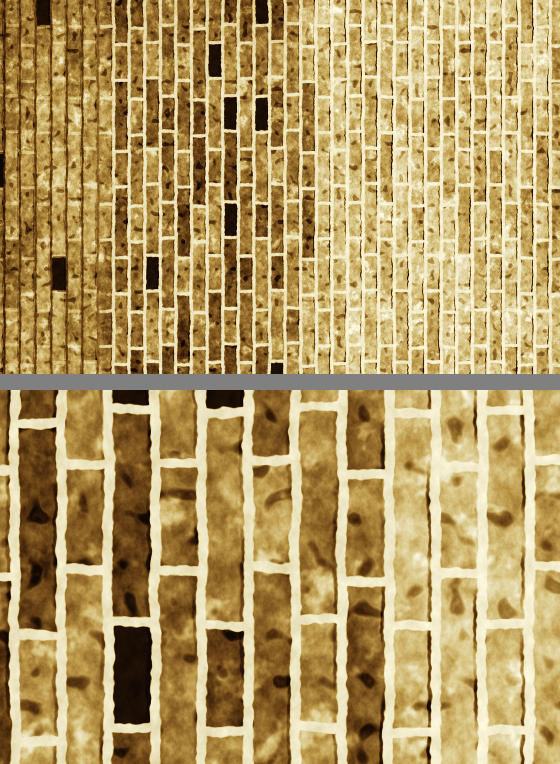
Top: the whole. Bottom: its middle third, enlarged.
A Shadertoy shader for this texture:

```glsl
// Worn brick wall turned on its side: narrow columns of alternating long and
// short bricks, half-shifted per column, in sepia tones. One tone value is built
// from wash, per-brick shade, grain and mortar, then sent through a colour ramp.

float hash(vec2 p) {
    vec3 a = fract(p.xyx * vec3(0.1031, 0.103, 0.0973));
    a += dot(a, a.yzx + 33.33);
    return fract((a.x + a.y) * a.z);
}

vec2 gradient(vec2 cell) {
    float angle = 6.2832 * hash(cell);
    return vec2(cos(angle), sin(angle));
}

// Gradient noise, roughly -1 to 1
float noise(vec2 p) {
    vec2 i = floor(p), f = p - i;
    vec2 u = f * f * f * (f * (f * 6.0 - 15.0) + 10.0);
    vec2 e = vec2(0.0, 1.0);
    float low = mix(dot(gradient(i), f), dot(gradient(i + e.yx), f - e.yx), u.x);
    float high = mix(dot(gradient(i + e), f - e), dot(gradient(i + 1.0), f - 1.0), u.x);
    return 1.4 * mix(low, high, u.y);
}

float fbm(vec2 p) {
    float sum = 0.0, amp = 0.6;
    for (int i = 0; i < 4; i++) {
        sum += amp * noise(p);
        p = mat2(1.6, 1.2, -1.2, 1.6) * p + 17.3;
        amp *= 0.65;
    }
    return sum;
}

// Sepia ramp: soot at -0.2, dark brown at 0, cream at 1, lime white at 1.2
vec3 sepia(float tone) {
    vec3 stops[8] = vec3[8](
        vec3(0.06, 0.03, 0.01), vec3(0.21, 0.11, 0.03),
        vec3(0.40, 0.25, 0.08), vec3(0.57, 0.41, 0.16),
        vec3(0.74, 0.60, 0.29), vec3(0.85, 0.77, 0.51),
        vec3(0.92, 0.89, 0.75), vec3(1.00, 0.98, 0.88));
    vec3 c = stops[0];
    for (int i = 1; i < 8; i++)
        c = mix(c, stops[i], clamp(tone * 5.0 + 2.0 - float(i), 0.0, 1.0));
    return c;
}

void mainImage(out vec4 fragColor, in vec2 fragCoord) {
    vec2 uv = fragCoord / iResolution.xy;
    vec2 q = fragCoord / iResolution.y;
    float aspect = iResolution.x / iResolution.y;
    float soft = max(0.8 / iResolution.y, 0.0009);

    // Hand-laid wobble of the joints
    vec2 wobble = 0.0022 * vec2(noise(q * vec2(9.0, 20.0)), noise(q * 26.0 + 7.0));
    vec2 w = uv + wobble / vec2(aspect, 1.0);

    // Columns, then a long and a short brick per period within each
    float across = w.x * 35.9 - 0.28;
    float col = floor(across);
    float inCol = across - col;
    float along = w.y * 3.51 - 1.43 + 0.5 * mod(col, 2.0)
                + 0.05 * (hash(vec2(col, 3.0)) - 0.5);
    float offset = along - floor(along + 0.5);
    bool isShort = abs(offset) < 1.0 / 6.0;
    vec2 id = vec2(col, isShort ? 2.0 * floor(along + 0.5) : 2.0 * floor(along) + 1.0) + 40.0;

    // Distances to the joints, in canvas heights
    float columnWidth = aspect / 35.9;
    float sideGap = min(inCol, 1.0 - inCol) * columnWidth;
    float endGap = abs(abs(offset) - 1.0 / 6.0) / 3.51;
    float ragged = 0.0013 * noise(q * 85.0) + 0.0008 * noise(q * 170.0);

    // Zones: tight dark joints at left, sooty middle, pale right
    float left = 1.0 - smoothstep(0.16, 0.21, uv.x);
    float right = smoothstep(0.50, 0.62, uv.x + 0.03 * noise(q * 5.0));
    float middle = (1.0 - left) * (1.0 - right);

    // Brick tone: wash, individual shade, blotches, grain
    float shade = hash(id);
    float blotch = fbm(q * 13.0 + shade * 9.0);
    float grain = fbm(q * vec2(62.0, 50.0));
    float tone = 0.60 - 0.20 * middle + 0.15 * right + 0.06 * noise(q * 3.0 + 2.0);
    tone += (shade - 0.5) * mix(0.38, 0.24, max(left, right));
    tone += 0.26 * blotch + 0.27 * grain;
    tone -= 0.10 * (1.0 - right) * smoothstep(0.75, 1.0, uv.y);

    // Lime smears and dark pits
    tone += 0.32 * smoothstep(0.15, 0.6, fbm(q * 21.0 + 31.0));
    tone -= 0.42 * smoothstep(0.30, 0.65, noise(q * 48.0 + 11.0) + 0.3 * grain);

    // A few short bricks burnt black
    float burnt = isShort && hash(id + 71.0) > 0.91 ? 1.0 - smoothstep(0.54, 0.57, uv.x) : 0.0;
    tone = mix(tone, -0.14 + 0.08 * grain, burnt);

    // Broken shadow along one edge of each brick
    float shadow = 1.0 - smoothstep(0.0008, 0.0028,
        abs((1.0 - inCol) * columnWidth - 0.0056 + ragged));
    tone -= shadow * (0.25 + 0.45 * right) * smoothstep(-0.35, 0.25, noise(q * vec2(30.0, 16.0)));

    // Mortar: pale ends and sides, dark sides in the left zone
    float end = 1.0 - smoothstep(0.0042 - soft, 0.0042 + soft, endGap + ragged);
    float sideHalf = mix(0.0044, 0.0029, left);
    float side = 1.0 - smoothstep(sideHalf - soft, sideHalf + soft, sideGap + ragged);
    float lime = 1.02 + 0.16 * grain + 0.08 * right - 0.10 * middle * smoothstep(0.7, 1.0, uv.y);
    tone = mix(tone, lime, end * (1.0 - 0.5 * left));
    tone = mix(tone, mix(lime, 0.16 + 0.25 * grain, left), side);

    // Darkened outer edges
    tone -= 0.16 * (1.0 - smoothstep(0.0, 0.05, uv.x)) + 0.10 * smoothstep(0.96, 1.0, uv.x);
    fragColor = vec4(sepia(tone), 1.0);
}
```
